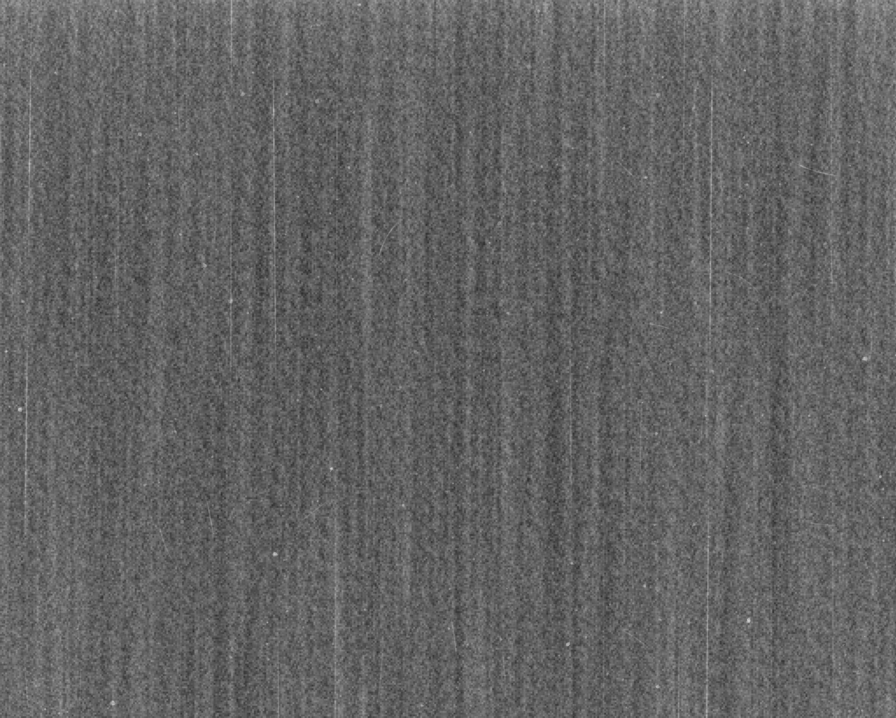
Give the GLSL for this texture, as a WebGL 1 fragment shader.

```glsl
precision highp float;
// Worn grey film surface: fine grain, vertical streaks, scratches and dust.
uniform vec2 u_resolution;

const float GRAIN_ROWS = 410.0; // grains along the canvas height
const int LONG_LINES = 14;
const int SHORT_SCRATCHES = 40;
const int STRAY_SCRATCHES = 12;

float hash(vec2 p) {
  return fract(sin(dot(p, vec2(12.9898, 78.233))) * 43758.5453);
}

float noise(vec2 p) {
  vec2 cell = floor(p);
  vec2 f = fract(p);
  f = f * f * (3.0 - 2.0 * f);
  float low = mix(hash(cell), hash(cell + vec2(1.0, 0.0)), f.x);
  float high = mix(hash(cell + vec2(0.0, 1.0)), hash(cell + 1.0), f.x);
  return mix(low, high, f.y);
}

// Sum of independent layers gives a bell-shaped grain around zero.
float grain(vec2 p) {
  vec2 g = p * GRAIN_ROWS - 0.5;
  float fine = noise(g) + noise(g + 517.0) + noise(g + 1031.0) - 1.5;
  float soft = noise(p * GRAIN_ROWS * 0.55 + 83.0) - 0.5;
  return 0.106 * fine + 0.09 * soft;
}

// Uneven light: bright top band, slightly lighter sides and bottom.
float shading(vec2 uv) {
  vec2 c = 2.0 * uv - 1.0;
  float top = 0.075 * exp((uv.y - 1.0) * 7.0) + 0.04 * exp((uv.y - 1.0) * 60.0);
  float foot = 0.03 * pow(1.0 - uv.y, 2.0);
  return 0.354 + top + foot + 0.035 * c.x * c.x;
}

float streaks(vec2 p) {
  float fine = noise(vec2(p.x * 190.0, p.y * 3.0)) - 0.5;
  float medium = noise(vec2(p.x * 75.0 + 40.0, p.y * 1.3)) - 0.5;
  float broad = noise(vec2(p.x * 13.0 + 90.0, p.y * 1.6)) - 0.5;
  float glint = pow(noise(vec2(p.x * 130.0 + 300.0, p.y * 5.0)), 6.0);
  return 0.085 * fine + 0.05 * medium + 0.03 * broad + 0.07 * glint;
}

float stroke(float dist, float halfWidth, float px) {
  return 1.0 - smoothstep(halfWidth - px, halfWidth + px, dist);
}

// Bent scratch, tapering towards both ends.
float scratch(vec2 p, vec2 center, float angle, float halfLen, float bend, float px) {
  float c = cos(angle);
  float s = sin(angle);
  vec2 q = mat2(c, -s, s, c) * (p - center);
  float t = q.y / halfLen;
  float taper = 1.0 - smoothstep(0.5, 1.0, abs(t));
  return taper * stroke(abs(q.x - bend * halfLen * t * t), 0.0008, px);
}

float longLines(vec2 p, float aspect, float px) {
  float sum = 0.0;
  for (int i = 0; i < LONG_LINES; i++) {
    float id = float(i);
    float x = (id + hash(vec2(id, 1.3))) / float(LONG_LINES) * aspect;
    float slant = 0.022 * (hash(vec2(id, 2.7)) - 0.4);
    float worn = smoothstep(0.25, 0.8, noise(vec2(id * 9.0, p.y * 5.0)));
    worn *= 0.5 + 0.5 * noise(vec2(id * 7.0, p.y * 60.0));
    float strength = 0.05 + 0.2 * pow(hash(vec2(id, 4.1)), 3.0);
    sum += strength * worn * stroke(abs(p.x - x - slant * p.y), 0.0009, px);
  }
  return sum;
}

float scatteredScratches(vec2 p, float aspect, float px) {
  float sum = 0.0;
  for (int i = 0; i < SHORT_SCRATCHES + STRAY_SCRATCHES; i++) {
    float id = float(i) + 20.0;
    float stray = step(float(SHORT_SCRATCHES), float(i));
    vec2 center = vec2(hash(vec2(id, 5.1)) * aspect, hash(vec2(id, 6.3)));
    float turn = hash(vec2(id, 7.9)) - 0.5;
    float angle = turn * mix(0.16, 3.1, stray);
    float size = hash(vec2(id, 8.7));
    float halfLen = mix(0.02 + 0.06 * size * size, 0.012 + 0.025 * size, stray);
    float bend = 0.3 * (hash(vec2(id, 9.2)) - 0.5) * mix(0.3, 1.5, stray);
    float strength = mix(0.13, 0.23, stray) * (0.4 + 0.6 * hash(vec2(id, 3.4)));
    float broken = 0.45 + 0.55 * noise(p * 90.0 + id);
    sum += strength * broken * scratch(p, center, angle, halfLen, bend, px);
  }
  return sum;
}

// One possible speck per cell, denser where the dust gathers.
float dust(vec2 p, float cells, float amount, float radius, float px) {
  vec2 id = floor(p * cells);
  vec2 spot = 0.2 + 0.6 * vec2(hash(id + 11.0), hash(id + 23.0));
  vec2 d = (fract(p * cells) - spot) / cells;
  float gather = 0.3 + 1.4 * noise(id / cells * 9.0 + 5.0);
  float present = step(hash(id + 37.0), amount * gather);
  float size = radius * (0.4 + 0.6 * hash(id + 41.0));
  float ragged = 0.6 + 0.8 * noise(p * 300.0);
  float strength = 0.3 + 0.7 * hash(id + 53.0);
  return present * strength * stroke(length(d) * ragged, size, px);
}

void main() {
  float px = 1.0 / u_resolution.y;
  float aspect = u_resolution.x * px;
  vec2 p = gl_FragCoord.xy * px;
  float grey = shading(gl_FragCoord.xy / u_resolution) + streaks(p) + grain(p);
  grey += longLines(p, aspect, px) + scatteredScratches(p, aspect, px);
  grey += 0.26 * dust(p, 42.0, 0.15, 0.0018, px);
  grey += 0.32 * dust(p + 3.7, 17.0, 0.13, 0.003, px);
  gl_FragColor = vec4(vec3(clamp(grey, 0.0, 1.0)), 1.0);
}
```
